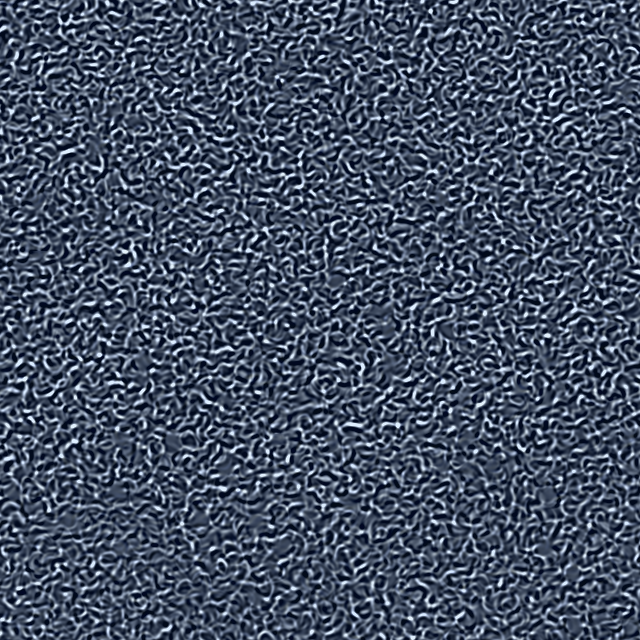
Give the GLSL for this texture, as a WebGL 1 fragment shader.

```glsl
precision highp float;

uniform vec2 u_resolution;

const float PI = 3.14159265;

// Fibres, sizes in cells of the fibre grid
const float FIBRE_CELLS = 64.0;
const int FIBRES_PER_CELL = 2;
const float FIBRE_LENGTH = 0.6;
const vec2 FIBRE_WIDTH = vec2(0.27, 0.36);
const vec2 FIBRE_STRENGTH = vec2(1.0, 1.95);
const float FIBRE_BEND = 0.95;
const float DARK_FIBRE_SHARE = 0.25;
const float LEAN_ANGLE = 0.3;
const float LEAN_AMOUNT = 0.25;

// Worn flat spots
const float SPOT_CELLS = 24.0;
const float SPOT_SHARE = 0.07;
const float SPOT_RADIUS = 0.34;

// Tone and colour
const float MID_TONE = 0.32;
const float CONTRAST = 0.35;
const float HIGHLIGHT_LIFT = 0.03;
const float TINT_AMOUNT = 0.022;
const vec3 SHADOW_NAVY = vec3(0.04, 0.08, 0.16);
const vec3 LIGHT_STEEL = vec3(0.68, 0.74, 0.82);
const vec3 TINT = vec3(-0.6, -0.3, 1.0);

vec4 hash4(vec2 cell, float seed) {
  vec4 h = fract((cell.xyxy + seed * 17.31) * vec4(0.1031, 0.1030, 0.0973, 0.1099));
  h += dot(h, h.wzxy + 33.33);
  return fract((h.xxyz + h.yzzw) * h.zywx);
}

// Bent stroke with a light core and dark flanks; its mean is zero
float fibre(vec2 p, float angle, float bend, float width) {
  float c = cos(angle);
  float s = sin(angle);
  vec2 q = vec2(c * p.x + s * p.y, c * p.y - s * p.x);
  float across = (q.y - bend * q.x * q.x) / width;
  float along = q.x / FIBRE_LENGTH;
  float a2 = across * across;
  return exp(-along * along - a2) * (1.0 - 2.0 * a2);
}

// x: summed fibre relief, y: summed tint
vec2 fibreField(vec2 p) {
  vec2 home = floor(p);
  vec2 sum = vec2(0.0);
  for (int j = -1; j <= 1; j++) {
    for (int i = -1; i <= 1; i++) {
      vec2 cell = home + vec2(float(i), float(j));
      for (int k = 0; k < FIBRES_PER_CELL; k++) {
        vec4 place = hash4(cell, float(k) + 1.0);
        vec4 look = hash4(cell, float(k) + 5.0);
        float angle = PI * place.z + LEAN_ANGLE - LEAN_AMOUNT * sin(2.0 * PI * place.z);
        float bend = FIBRE_BEND * (2.0 * place.w - 1.0);
        float width = mix(FIBRE_WIDTH.x, FIBRE_WIDTH.y, look.x);
        float strength = mix(FIBRE_STRENGTH.x, FIBRE_STRENGTH.y, look.y);
        float side = look.z < DARK_FIBRE_SHARE ? -1.0 : 1.0;
        float relief = fibre(p - cell - place.xy, angle, bend, width);
        sum += relief * vec2(side * strength, 2.0 * look.w - 1.0);
      }
    }
  }
  return sum;
}

// Sparse soft spots, more common towards the bottom
float wornSpots(vec2 uv) {
  vec2 p = uv * SPOT_CELLS;
  vec2 cell = floor(p);
  vec4 h = hash4(cell, 11.0);
  vec2 centre = cell + mix(vec2(0.4), vec2(0.6), h.xy);
  float wobble = 0.06 * sin(p.x * 9.0 + h.w * 6.0) * sin(p.y * 8.0);
  float shape = 1.0 - smoothstep(0.4, 1.15, (length(p - centre) + wobble) / SPOT_RADIUS);
  float share = SPOT_SHARE * mix(1.7, 0.3, smoothstep(0.1, 0.8, uv.y));
  return shape * step(h.z, share);
}

// Slow drift from layered sines
float drift(vec2 uv) {
  return (sin(uv.x * 11.0 + 2.0 * sin(uv.y * 7.0))
        + sin(uv.y * 17.0 - uv.x * 9.0 + 1.3)
        + sin(uv.x * 31.0 + uv.y * 23.0)) / 3.0;
}

void main() {
  vec2 uv = gl_FragCoord.xy / u_resolution.y;
  vec2 field = fibreField(uv * FIBRE_CELLS);

  // Contrast softens near the bottom and in worn spots
  float slow = drift(uv);
  float contrast = mix(0.86, 1.04, smoothstep(0.1, 0.4, uv.y)) + 0.07 * slow;
  float relief = field.x * contrast * (1.0 - 0.8 * wornSpots(uv));

  float tone = MID_TONE + CONTRAST * relief + HIGHLIGHT_LIFT * relief * relief + 0.02 * slow;
  tone = clamp(tone, -0.07, 1.3);
  vec3 colour = mix(SHADOW_NAVY, LIGHT_STEEL, tone) + TINT * TINT_AMOUNT * field.y;
  gl_FragColor = vec4(clamp(colour, 0.0, 1.0), 1.0);
}
```
